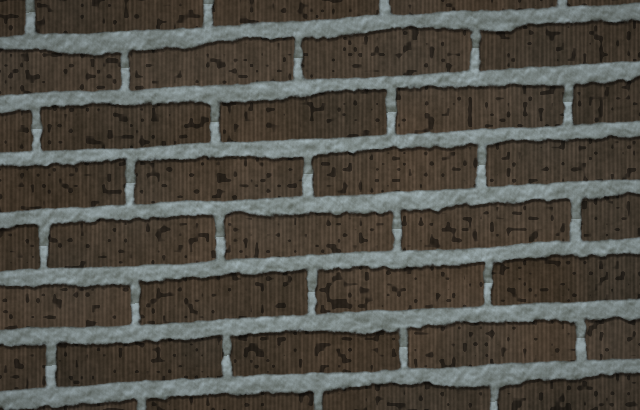
Give the GLSL for this texture, as a Shadertoy shader.

```glsl
// Brick wall in running bond: dark ribbed bricks in eight gently tilted courses,
// set in thick grey mortar that sags over the bricks. The mortar is a noisy
// distance field; the ribs are a sine, broken up by stretched noise.

const float COURSE = 0.1439;  // height of a brick plus its bed joint
const float LENGTH = 0.431;   // length of a brick plus its head joint

float hash(vec2 p) {
    vec3 q = fract(vec3(p.xyx) * 0.1031);
    q += dot(q, q.yzx + 33.33);
    return fract((q.x + q.y) * q.z);
}

float noise(vec2 p) {
    vec2 i = floor(p), f = fract(p);
    f = f * f * (3.0 - 2.0 * f);
    return mix(mix(hash(i), hash(i + vec2(1, 0)), f.x),
               mix(hash(i + vec2(0, 1)), hash(i + vec2(1, 1)), f.x), f.y);
}

float fbm(vec2 p) {
    float sum = 0.0, amp = 0.5;
    for (int i = 0; i < 4; i++) {
        sum += amp * noise(p);
        p = mat2(1.6, 1.2, -1.2, 1.6) * p + 7.3;
        amp *= 0.5;
    }
    return sum;
}

// Course coordinate, growing downwards; whole numbers are bed joints.
float courseAt(vec2 p) {
    float wander = 0.010 * (noise(vec2(p.x * 3.0, floor(p.y * 7.0 + p.x * 0.35) * 0.0 + p.y * 4.0)) - 0.5);
    return (1.0 - p.y + 0.051 * p.x - 0.106 + wander) / COURSE;
}

// Position along a course in bricks; whole numbers are head joints.
float brickAt(float x, float row) {
    return (x - 0.077 - 0.0078 * (row + 1.0)) / LENGTH - 0.5 * mod(row + 1.0, 2.0);
}

// Signed distance to the mortar, negative inside.
float mortar(vec2 p) {
    float t = courseAt(p), bed = round(t), row = floor(t);
    float down = (t - bed) * COURSE;
    float rough = fbm(p * 45.0) - 0.47;

    // Bed joint: fairly straight on top, sagging in lumps below
    float sag = noise(vec2(p.x * 5.0 + bed * 3.7, bed * 9.1));
    float lumps = noise(vec2(p.x * 26.0, bed * 5.3));
    float top = 0.018 + 0.006 * (noise(vec2(p.x * 9.0, bed * 4.3 + 50.0)) - 0.5) + 0.008 * rough;
    float bottom = 0.012 + 0.024 * sag * sag + 0.007 * lumps + 0.018 * rough;
    float bedDist = max(-down - top, down - bottom);

    // Head joint: narrow, slightly shifted and leaning
    float u = brickAt(p.x, row), joint = round(u);
    float shift = 0.010 * (hash(vec2(joint + 20.0, row + 31.0)) - 0.5);
    float lean = 0.010 * (hash(vec2(joint + 51.0, row + 12.0)) - 0.5) * (fract(t) - 0.5);
    float width = 0.0115 + 0.004 * (noise(vec2(joint * 7.0 + 40.0, t * 4.0)) - 0.5) + 0.012 * rough;
    float headDist = abs((u - joint) * LENGTH - shift - lean) - width;

    // Rounded inner corners where the joints meet
    float k = 0.008, h = max(k - abs(bedDist - headDist), 0.0) / k;
    return min(bedDist, headDist) - h * h * k * 0.25;
}

vec3 brickColor(vec2 p) {
    float t = courseAt(p), row = floor(t);
    float tone = hash(vec2(floor(brickAt(p.x, row)) + 9.0, row + 17.0));
    float streaks = noise(vec2(p.x * 130.0, p.y * 14.0 + row * 5.0));
    float ribs = 0.5 + 0.5 * sin(6.2832 * p.x / 0.0102 + 1.6 * noise(p * vec2(60.0, 9.0)));
    float grain = fbm(p * 110.0);
    float light = 0.15 + 0.33 * ribs * (0.5 + streaks) + 0.55 * (grain - 0.47)
                + 0.22 * streaks + 0.30 * (tone - 0.5) + 0.25 * noise(p * 8.0);
    vec3 c = mix(vec3(0.165, 0.150, 0.120), vec3(0.315, 0.275, 0.232), light);
    c += vec3(0.022, 0.004, -0.008) * noise(p * 6.0 + 30.0);         // rusty patches
    return c * (1.0 - 0.45 * smoothstep(0.74, 0.86, noise(p * 75.0))); // dark pits
}

vec3 mortarColor(vec2 p, float dist) {
    float relief = fbm(p * 55.0) - fbm(p * 55.0 + vec2(-0.15, 0.40));
    float t = courseAt(p), down = (t - round(t)) * COURSE;
    float light = 0.60 + 1.3 * relief + 0.5 * (fbm(p * 24.0) - 0.47) - 5.0 * down;
    vec3 c = mix(vec3(0.35, 0.375, 0.350), vec3(0.58, 0.63, 0.64), clamp(light, -0.1, 1.1));
    return c * mix(0.76, 1.0, smoothstep(0.0, 0.006, -dist));        // rounded rim
}

void mainImage(out vec4 fragColor, in vec2 fragCoord) {
    vec2 p = fragCoord / iResolution.y;
    float pixel = 1.0 / iResolution.y;
    float dist = mortar(p);

    // Bricks, with a shadow cast by the mortar above
    float shadow = smoothstep(0.004, -0.004, mortar(p + vec2(-0.002, 0.007)));
    vec3 color = brickColor(p) * (1.0 - 0.50 * shadow);
    color = mix(color, mortarColor(p, dist), smoothstep(pixel, -pixel, dist));

    // Gentle darkening towards the corners
    vec2 c = fragCoord / iResolution.xy - vec2(0.53, 0.5);
    color *= 1.05 - 0.38 * dot(c, c);
    fragColor = vec4(color, 1.0);
}
```
